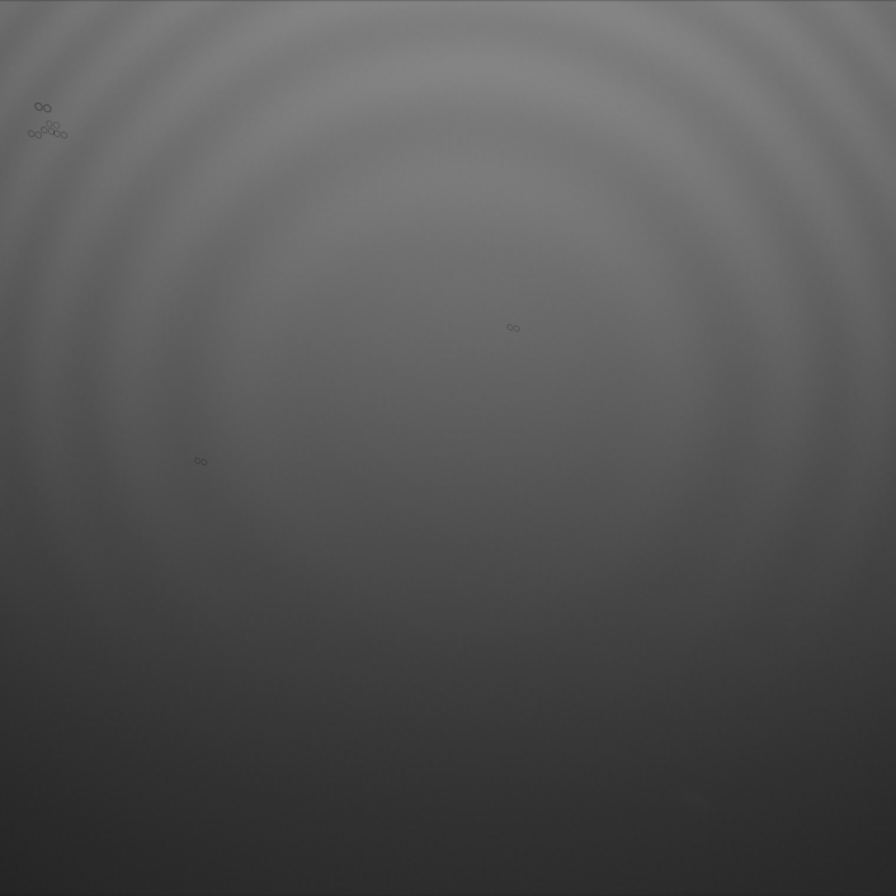
A WebGL 1 fragment shader for this background:

```glsl
precision highp float;
uniform vec2 u_resolution;

#define SHADOW 0.168
#define LIGHT_RANGE 0.345
#define VIGNETTE 0.6
#define RING_CENTER vec2(0.514, 0.557)
#define RING_PERIOD 0.0797
#define RING_OFFSET 0.133
#define RING_STRENGTH 0.03
#define GRAIN_SCALE 190.0
#define GRAIN_STRENGTH 0.007
#define SPECK_RADIUS 0.0032

const float TAU = 6.2831853;

vec2 hashGradient(vec2 cell) {
  float angle = TAU * fract(sin(dot(cell, vec2(12.99, 78.23))) * 4375.85);
  return vec2(cos(angle), sin(angle));
}

float gradientNoise(vec2 p) {
  vec2 cell = floor(p);
  vec2 f = p - cell;
  vec2 blend = f * f * f * (f * (f * 6.0 - 15.0) + 10.0);
  vec2 right = vec2(1.0, 0.0);
  vec2 up = vec2(0.0, 1.0);
  float low = mix(dot(hashGradient(cell), f),
                  dot(hashGradient(cell + right), f - right), blend.x);
  float high = mix(dot(hashGradient(cell + up), f - up),
                   dot(hashGradient(cell + 1.0), f - 1.0), blend.x);
  return mix(low, high, blend.y);
}

// Two touching loops, like a dust grain out of focus
float speck(vec2 p, float size) {
  float radius = SPECK_RADIUS * size;
  vec2 q = vec2(abs(p.x) - radius * 1.25, p.y + p.x * 0.2);
  float outline = abs(length(q) - radius);
  float edge = max(0.0018, 1.0 / u_resolution.y);
  return 1.0 - smoothstep(0.0, edge, outline);
}

// Interference rings get closer together away from their center
float rings(vec2 p) {
  vec2 d = p - RING_CENTER;
  float radiusSquared = dot(d, d) + 0.006 * gradientNoise(p * 4.0);
  float wave = cos(TAU * (radiusSquared - RING_OFFSET) / RING_PERIOD);
  float centerFade = smoothstep(0.10, 0.28, length(d));
  float lowerFade = smoothstep(0.15, 0.65, p.y);
  return wave * centerFade * lowerFade;
}

float dust(vec2 p) {
  float marks = 0.0;
  for (int i = 0; i < 3; i++) {
    float k = float(i);
    vec2 place = vec2(0.039 + 0.0143 * k, 0.850 + 0.004 * mod(k, 2.0));
    marks += speck(p - place, 1.0) * 0.07;
  }
  marks += speck(p - vec2(0.059, 0.861), 1.0) * 0.06;
  marks += speck(p - vec2(0.048, 0.880), 1.2) * 0.10;
  marks += speck(p - vec2(0.573, 0.634), 0.9) * 0.06;
  marks += speck(p - vec2(0.224, 0.485), 0.9) * 0.05;
  return marks;
}

void main() {
  vec2 p = gl_FragCoord.xy / u_resolution;

  // Light falling off downward and toward the sides
  float gray = SHADOW + LIGHT_RANGE * smoothstep(-0.1, 1.05, p.y);
  float side = p.x - 0.55;
  gray *= 1.0 - VIGNETTE * side * side;
  gray *= 1.0 + RING_STRENGTH * rings(p);

  // Dust and a faint pale smudge
  gray -= dust(p);
  vec2 smudge = p - vec2(0.775, 0.108);
  smudge.y += smudge.x * 0.35;
  gray += 0.010 * exp(-dot(smudge * vec2(50.0, 110.0), smudge * vec2(50.0, 110.0)));

  // Fine grain and thin dark borders
  gray += GRAIN_STRENGTH * gradientNoise(p * GRAIN_SCALE);
  gray *= 1.0 - 0.18 * smoothstep(0.9975, 0.9995, p.y);
  gray *= 1.0 - 0.08 * (1.0 - smoothstep(0.0, 0.004, p.y));

  gl_FragColor = vec4(vec3(gray), 1.0);
}
```
